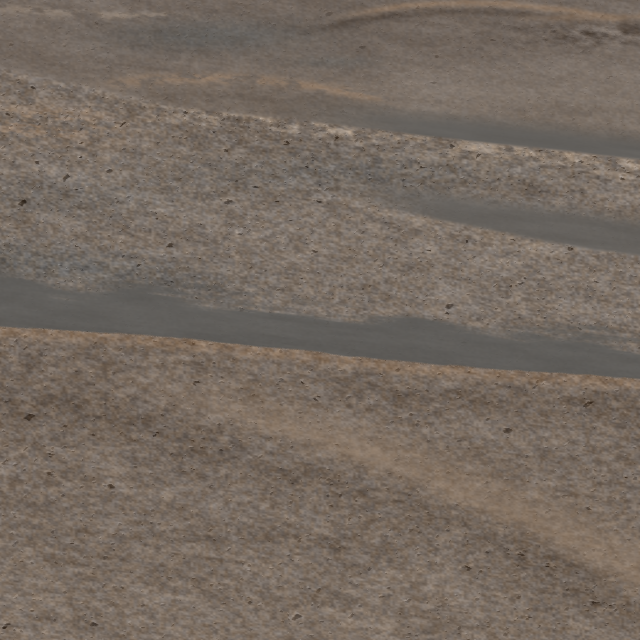
Write a WebGL 1 fragment shader that draws this texture.

```glsl
precision highp float;
uniform vec2 u_resolution;

float hash(vec2 p) {
  vec3 q = fract(vec3(p.xyx) * 0.1031);
  q += dot(q, q.yzx + 33.33);
  return fract((q.x + q.y) * q.z);
}

float noise(vec2 p) {
  vec2 i = floor(p), f = fract(p);
  f = f * f * (3.0 - 2.0 * f);
  return mix(mix(hash(i), hash(i + vec2(1, 0)), f.x),
             mix(hash(i + vec2(0, 1)), hash(i + vec2(1, 1)), f.x), f.y);
}

float fbm(vec2 p) {
  float sum = 0.0, amp = 0.5;
  for (int i = 0; i < 5; i++) {
    sum += amp * noise(p);
    p = 2.0 * p + 7.3;
    amp *= 0.5;
  }
  return sum;
}

// Soft band around zero.
float band(float d, float width) {
  return exp(-d * d / (width * width));
}

// Soft interval along one axis.
float span(float a, float b, float soft, float x) {
  return smoothstep(a - soft, a + soft, x) * (1.0 - smoothstep(b - soft, b + soft, x));
}

float blob(vec2 p, vec2 center, vec2 radius) {
  vec2 d = (p - center) / radius;
  return exp(-dot(d, d));
}

// Scattered flattened stones: x is shadow, y is the lit top.
vec2 stones(vec2 p, vec2 cells, float density) {
  vec2 g = p * cells, id = floor(g);
  vec2 d = fract(g) - 0.3 - 0.4 * vec2(hash(id + 3.1), hash(id + 8.7));
  float size = 0.1 + 0.2 * hash(id + 5.3);
  float present = step(1.0 - density, hash(id));
  float dark = 1.0 - smoothstep(size * 0.4, size, length(d));
  float lit = 1.0 - smoothstep(size * 0.4, size, length(d - vec2(-0.06, 0.2)));
  return present * vec2(dark, lit * (1.0 - dark));
}

void main() {
  vec2 p = gl_FragCoord.xy / u_resolution;
  float x = p.x;
  vec2 tilted = vec2(x, p.y + 0.12 * x);
  float wobble = fbm(tilted * vec2(7, 24)) - 0.48;
  float rough = fbm(tilted * vec2(48, 120)) - 0.48;
  float streak = fbm(tilted * vec2(9, 90)) - 0.48;
  float y = p.y + 0.006 * wobble + 0.004 * rough;
  vec3 sand = vec3(0.375, 0.367, 0.355) + 0.05 * streak;
  vec3 pale = vec3(0.63, 0.565, 0.5);
  vec3 ochre = vec3(0.58, 0.485, 0.4);

  // Middle and far plains
  vec3 col = mix(vec3(0.472, 0.428, 0.39), vec3(0.445, 0.403, 0.37), smoothstep(0.8, 0.95, y));
  col += 0.07 * wobble + 0.06 * streak;
  col += 0.03 * blob(p, vec2(0.8, 0.86), vec2(0.35, 0.04));
  col += 0.025 * band(y - 0.62 + 0.12 * (x - 0.6), 0.05) * smoothstep(0.25, 0.5, x);
  col += 0.03 * band(y - 0.755 + 0.3 * x, 0.018) * (1.0 - smoothstep(0.15, 0.35, x));
  col = mix(col, sand, 0.45 * blob(p, vec2(0.55, 0.73), vec2(0.25, 0.03)));
  col = mix(col, sand, 0.3 * blob(p, vec2(0.1, 0.69), vec2(0.2, 0.03)));
  float ridge = 0.893 - 0.2 * x - 0.05 * x * x + 0.095 * x * x * smoothstep(0.2, 0.9, x);
  float farSide = smoothstep(-0.004, 0.004, y - ridge);

  // Far dunes and bright crests
  col = mix(col, sand, 0.85 * blob(p, vec2(0.33, 0.944), vec2(0.15, 0.024)));
  col = mix(col, sand, 0.6 * blob(p, vec2(0.52, 0.903), vec2(0.07, 0.009)));
  float crest = 0.878 - 0.42 * (x - 0.31) * (x - 0.31);
  col = mix(col, ochre, 0.7 * band(y - crest, 0.008) * span(0.18, 0.6, 0.06, x) * smoothstep(-0.2, 0.15, rough + 0.03));
  col -= 0.045 * band(y - crest + 0.03, 0.016) * span(0.22, 0.7, 0.06, x);
  col = mix(col, pale, 0.5 * band(y - 0.987 + 0.05 * x, 0.006) * span(0.0, 0.3, 0.05, x) * smoothstep(-0.15, 0.15, rough));
  float topCrest = 0.995 - 0.5 * (x - 0.74) * (x - 0.74);
  col = mix(col, ochre, 0.7 * band(y - topCrest, 0.005) * span(0.56, 0.95, 0.05, x));
  col -= 0.07 * band(y - topCrest + 0.013, 0.006) * span(0.5, 0.95, 0.06, x);
  col = mix(col, ochre, 0.5 * band(y - 0.973, 0.006) * smoothstep(0.78, 0.9, x));
  col += (0.4 * rough - 0.04) * blob(p, vec2(0.93, 0.945), vec2(0.11, 0.018));

  // Dark hollow behind the pale outcrop
  float edge = 0.836 - 0.113 * (x - 0.25);
  float hollow = smoothstep(-0.003, 0.003, y - edge)
    * (1.0 - smoothstep(0.015, 0.05, y - edge)) * smoothstep(0.38, 0.7, x);
  col = mix(col, sand, 0.9 * hollow);

  // Outcrop strip and the rocky left slope
  float below = edge - y;
  float strip = smoothstep(-0.003, 0.004, below) * (1.0 - smoothstep(0.008, 0.042, below)) * smoothstep(0.2, 0.3, x);
  float slope = blob(p, vec2(0.06, 0.806), vec2(0.14, 0.032));
  col = mix(col, pale, 0.8 * strip * smoothstep(-0.15, 0.22, rough + 0.3 * wobble));
  col = mix(col, ochre, 0.7 * slope * smoothstep(-0.15, 0.2, rough + streak));
  col += 0.05 * band(y - ridge + 0.004, 0.006) * (1.0 - smoothstep(0.2, 0.35, x));
  float rocky = clamp(strip + slope, 0.0, 1.0);

  // Sand drift on the right with a pale lower lip
  float along = x - 0.55;
  float driftBase = 0.69 - 0.26 * along + 0.13 * along * along;
  float drift = smoothstep(-0.004, 0.005, y - driftBase)
    * (1.0 - smoothstep(-0.018, 0.018, y - 0.718 + 0.14 * along)) * smoothstep(0.5, 0.72, x);
  col = mix(col, sand, 0.8 * drift);
  col = mix(col, pale, 0.3 * band(y - driftBase + 0.009, 0.008) * span(0.54, 0.88, 0.05, x));

  // Broad dark sand channel
  float shore = 0.491 - 0.082 * x + 0.004 * sin(x * 6.3);
  float channelTop = 0.567 - 0.105 * x;
  col = mix(col, sand, 0.65 * band(y - 0.595 + 0.11 * x, 0.03) * (1.0 - smoothstep(0.1, 0.55, x)));
  float channel = 1.0 - smoothstep(-0.015, 0.017, y - channelTop + 0.06 * streak);
  col = mix(col, sand - 0.012 * smoothstep(0.05, 0.0, y - shore), 0.95 * channel);

  // Foreground slope with its pale winding track
  float front = 1.0 - smoothstep(-0.002, 0.002, y - shore);
  vec3 ground = mix(vec3(0.463, 0.414, 0.373), vec3(0.475, 0.424, 0.38), smoothstep(0.3, 0.02, y));
  ground += 0.08 * wobble;
  float track = y - (0.43 - 0.13 * x - 0.2 * x * x);
  float trail = band(track, track < 0.0 ? 0.016 + 0.01 * x : 0.025 + 0.035 * x) * smoothstep(0.0, 0.6, x);
  ground = mix(ground, vec3(0.54, 0.467, 0.4), 0.8 * trail);
  ground -= 0.045 * band(track + 0.06, 0.035);
  ground -= 0.03 * band(y - shore + 0.05, 0.02) * smoothstep(0.3, 0.6, x);
  ground = mix(ground, vec3(0.55, 0.455, 0.37), 0.6 * band(y - shore + 0.008, 0.011));
  col = mix(col, ground, front);

  // Gravel grain, pebbles and larger stones
  float smoothSand = clamp(max(channel * (1.0 - front), max(hollow, drift)), 0.0, 1.0);
  float gravel = (1.0 - 0.9 * smoothSand) * mix(1.0, 0.4, farSide * (1.0 - rocky));
  gravel *= 1.0 - 0.45 * trail * front;
  float depth = mix(1.4, 1.0, front);
  float grain = noise(tilted * vec2(110, 210) * depth) + noise(tilted * vec2(260, 370) + 9.0) - 1.0;
  col += gravel * (0.09 * grain + 0.13 * rough);
  col += gravel * 0.03 * (noise(p * 170.0 + 31.0) - 0.5) * vec3(1.0, 0.1, -1.0);
  vec2 small = stones(tilted + 0.012 * rough, vec2(65, 120) * depth, 0.2 + 0.3 * rocky);
  vec2 large = stones(tilted + 0.02 * rough, vec2(31, 58) * depth, 0.04 + 0.08 * rocky);
  col += gravel * (0.06 * small.y - 0.09 * small.x + 0.06 * large.y - 0.17 * large.x);

  gl_FragColor = vec4(clamp(col, 0.0, 1.0), 1.0);
}
```
